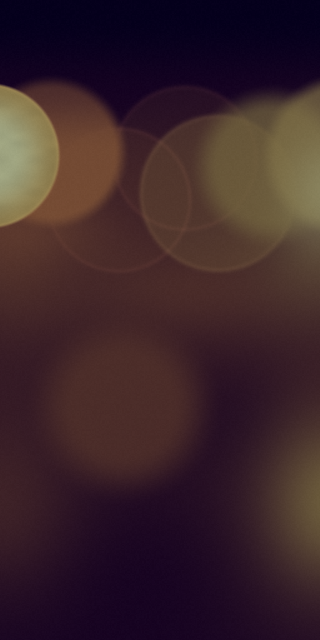
Write a WebGL 1 fragment shader that draws this background.

```glsl
precision highp float;
// Blurred night lights: warm overlapping bokeh discs over a dark plum haze.

uniform vec2 u_resolution;

#define NIGHT vec3(0.020, 0.000, 0.110)
#define INK vec3(0.085, 0.010, 0.130)
#define PLUM vec3(0.185, 0.085, 0.140)
#define BROWN vec3(0.320, 0.195, 0.165)
#define COPPER vec3(0.470, 0.305, 0.205)
#define OLIVE vec3(0.450, 0.395, 0.245)
#define CREAM vec3(0.620, 0.640, 0.500)
#define RIM_WIDTH 0.007
#define GRAIN 0.012

// Sine-free hash in 0..1
float hash(vec2 p) {
  vec3 q = fract(vec3(p.xyx) * 0.1031);
  q += dot(q, q.yzx + 33.33);
  return fract((q.x + q.y) * q.z);
}

float valueNoise(vec2 p) {
  vec2 cell = floor(p), f = fract(p);
  f = f * f * (3.0 - 2.0 * f);
  float low = mix(hash(cell), hash(cell + vec2(1.0, 0.0)), f.x);
  float high = mix(hash(cell + vec2(0.0, 1.0)), hash(cell + 1.0), f.x);
  return mix(low, high, f.y);
}

// Filled circle whose edge fades over radius +- blur
float disc(vec2 p, vec2 center, float radius, float blur) {
  return 1.0 - smoothstep(radius - blur, radius + blur, length(p - center));
}

// Elliptical Gaussian glow
float glow(vec2 p, vec2 center, vec2 size) {
  vec2 q = (p - center) / size;
  return exp(-dot(q, q));
}

// Thin bright circle outline
float rim(vec2 p, vec2 center, float radius) {
  float d = (length(p - center) - radius) / RIM_WIDTH;
  return exp(-d * d);
}

// Dark sky, plum middle and inky ground
vec3 haze(vec2 p) {
  vec3 color = mix(INK, PLUM, smoothstep(0.15, 0.85, p.y));
  color = mix(color, INK, smoothstep(1.40, 1.72, p.y));
  color = mix(color, NIGHT, smoothstep(1.68, 1.95, p.y));
  return mix(color, INK, 0.65 * glow(p, vec2(0.76, 0.67), vec2(0.20, 0.22)));
}

// Large out-of-focus lights in the lower half
vec3 lowerLights(vec3 color, vec2 p) {
  color = mix(color, BROWN, 0.75 * glow(p, vec2(0.58, 1.10), vec2(0.42, 0.17)));
  color = mix(color, BROWN, 0.80 * glow(p, vec2(0.02, 1.16), vec2(0.26, 0.22)));
  color = mix(color, BROWN, 0.82 * disc(p, vec2(0.385, 0.73), 0.235, 0.085));
  color = mix(color, BROWN, 0.60 * glow(p, vec2(0.00, 0.42), vec2(0.25, 0.30)));
  color = mix(color, BROWN, 0.55 * glow(p, vec2(1.04, 0.40), vec2(0.33, 0.44)));
  return mix(color, OLIVE, 0.88 * glow(p, vec2(1.05, 0.43), vec2(0.20, 0.24)));
}

// Overlapping translucent discs in the middle of the upper band
vec3 middleDiscs(vec3 color, vec2 p) {
  vec2 low = vec2(0.372, 1.375), high = vec2(0.578, 1.505);
  vec2 wide = vec2(0.682, 1.396);
  color = mix(color, BROWN, 0.32 * disc(p, low, 0.227, 0.012));
  color = mix(color, BROWN, 0.27 * disc(p, high, 0.227, 0.014));
  color = mix(color, mix(BROWN, OLIVE, 0.35), 0.58 * disc(p, wide, 0.245, 0.014));
  color += BROWN * 0.10 * (rim(p, low, 0.222) + rim(p, high, 0.222));
  return color + OLIVE * 0.09 * rim(p, wide, 0.240);
}

// Copper disc and the crisp cream disc in front of it
vec3 leftDiscs(vec3 color, vec2 p) {
  float lit = mix(0.55, 0.92, smoothstep(1.75, 1.50, p.y) * 0.0
    + 1.0 - smoothstep(1.52, 1.74, p.y));
  color = mix(color, COPPER, lit * disc(p, vec2(0.160, 1.523), 0.222, 0.026));
  color = mix(color, COPPER, 0.45 * glow(p, vec2(0.06, 1.29), vec2(0.26, 0.12)));
  vec2 center = vec2(-0.040, 1.513);
  float edge = length(p - center) / 0.225;
  vec3 face = mix(CREAM, OLIVE * 1.22, smoothstep(0.35, 1.0, edge));
  face *= 0.97 + 0.06 * valueNoise(p * vec2(18.0, 40.0));
  color = mix(color, face, disc(p, center, 0.225, 0.006));
  return color + COPPER * 0.10 * rim(p, center, 0.222);
}

// Olive cluster by the right edge
vec3 rightDiscs(vec3 color, vec2 p) {
  color = mix(color, OLIVE, 0.55 * glow(p, vec2(1.02, 1.26), vec2(0.22, 0.25)));
  color = mix(color, OLIVE, 0.72 * disc(p, vec2(0.850, 1.480), 0.215, 0.050));
  color = mix(color, OLIVE * 1.1, 0.70 * disc(p, vec2(1.070, 1.515), 0.232, 0.030));
  return mix(color, CREAM, 0.45 * glow(p, vec2(1.03, 1.40), vec2(0.13, 0.16)));
}

void main() {
  // Canvas units: width 1, height 2
  vec2 p = gl_FragCoord.xy / u_resolution * vec2(1.0, 2.0);
  vec3 color = lowerLights(haze(p), p);
  color = middleDiscs(color, p);
  color = rightDiscs(color, p);
  color = leftDiscs(color, p);

  // Fine film grain
  color += GRAIN * (hash(floor(p * 256.0)) - 0.5);
  gl_FragColor = vec4(clamp(color, 0.0, 1.0), 1.0);
}
```
